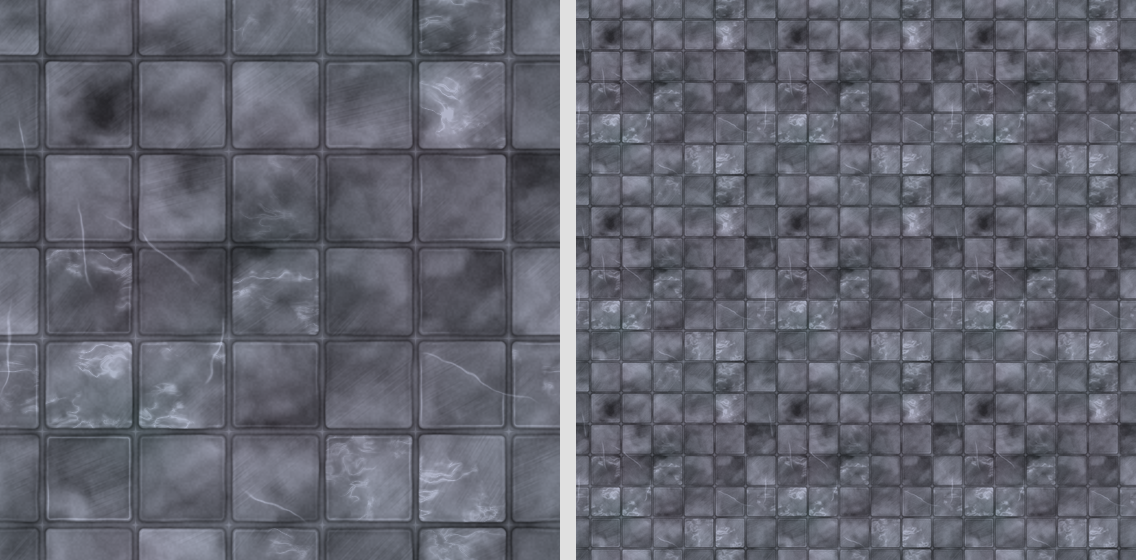
Left, the tile; right, the same tile 3 across and 3 down.
Reproduce this texture procedurally as a three.js fragment shader.

```glsl
varying vec2 vUv;

const float TILES = 6.0;
const vec2 GRID_OFFSET = vec2(0.453, 0.375);
const vec3 SLATE_TINT = vec3(0.97, 1.0, 1.105);
const vec3 MAUVE_SHIFT = vec3(0.04, -0.01, 0.01);
const float GROUT_TONE = 0.29;

float hash(vec2 p) {
  vec3 a = fract(p.xyx * 0.1031);
  a += dot(a, a.yzx + 33.33);
  return fract((a.x + a.y) * a.z);
}

// Value noise that wraps after a whole period
float noise(vec2 p, float period) {
  vec2 cell = floor(p);
  vec2 f = fract(p);
  f = f * f * (3.0 - 2.0 * f);
  vec2 lo = mod(cell, period);
  vec2 hi = mod(cell + 1.0, period);
  return mix(mix(hash(lo), hash(vec2(hi.x, lo.y)), f.x),
             mix(hash(vec2(lo.x, hi.y)), hash(hi), f.x), f.y);
}

float fbm(vec2 p, float period) {
  float sum = 0.0;
  float gain = 0.533;
  for (int i = 0; i < 4; i++) {
    sum += gain * noise(p, period);
    p *= 2.0;
    period *= 2.0;
    gain *= 0.5;
  }
  return sum;
}

vec2 rotate(vec2 p, float angle) {
  float c = cos(angle);
  float s = sin(angle);
  return vec2(c * p.x + s * p.y, c * p.y - s * p.x);
}

float roundedBox(vec2 p, float halfSize, float radius) {
  vec2 d = abs(p) - halfSize + radius;
  return length(max(d, 0.0)) + min(max(d.x, d.y), 0.0) - radius;
}

float band(float d, float center, float width) {
  float x = (d - center) / width;
  return exp(-x * x);
}

float ridge(float n, float sharpness) {
  return pow(max(1.0 - abs(2.0 * n - 1.0), 0.0), sharpness);
}

// Cloudy glass with scratches, stains and bright ripples
float glassTone(vec2 q, vec2 id) {
  vec2 seed = vec2(hash(id + 3.0), hash(id + 17.0));
  vec2 s = q * 1.8 + 30.0 * seed;
  vec2 warp = vec2(fbm(s, 64.0), fbm(s + 9.0, 64.0));
  float tone = mix(0.345, 0.455, seed.x);
  tone += 0.36 * (fbm(s + 1.2 * warp, 64.0) - 0.5);

  float angle = 0.2 + 0.9 * seed.y;
  vec2 along = rotate(q, angle) * vec2(2.5, 60.0);
  float streak = noise(along + 40.0 * seed, 256.0) - 0.5;
  tone += 0.045 * streak * smoothstep(0.45, 0.65, warp.x);
  vec2 smear = rotate(q, angle) * vec2(1.5, 7.0);
  tone += 0.06 * (noise(smear + 20.0 * seed, 64.0) - 0.5);

  float stained = smoothstep(0.55, 0.9, hash(id + 57.0));
  tone -= 0.12 * stained * smoothstep(0.38, 0.64, warp.y);

  float rippled = smoothstep(0.66, 0.9, hash(id + 41.0));
  float patchMask = smoothstep(0.46, 0.66, fbm(q * 3.0 + 20.0 * seed.yx, 64.0));
  float ripple = ridge(fbm(q * vec2(4.0, 8.0) + 3.5 * warp, 64.0), 5.0);
  return tone + rippled * patchMask * (0.03 + 0.2 * ripple);
}

// Dark outline, thin bright lip and soft inner bevel
float rimTone(float d, float wear, float shine) {
  float tone = -0.07 * band(d, 0.002, 0.017);
  float lip = (0.02 + 0.13 * shine * shine) * smoothstep(0.3, 0.65, wear);
  tone += lip * band(d, -0.024, 0.01);
  return tone - 0.035 * band(d, -0.045, 0.03);
}

// Long pale cracks that run across joints
float cracks(vec2 uv, float bend) {
  float sum = 0.0;
  for (int i = 0; i < 7; i++) {
    float k = float(i);
    vec2 center = vec2(hash(vec2(k, 5.0)), hash(vec2(k, 11.0)));
    vec2 d = fract(uv - center + 0.5) - 0.5;
    d = rotate(d, 6.283 * hash(vec2(k, 23.0)));
    float reach = mix(0.06, 0.15, hash(vec2(k, 31.0)));
    float fade = 1.0 - smoothstep(0.4 * reach, reach, abs(d.x));
    sum += fade * (band(d.y + bend, 0.0, 0.0022) + 0.2 * band(d.y + bend, 0.006, 0.009));
  }
  return min(sum, 1.0);
}

void main() {
  vec2 p = vUv * TILES - GRID_OFFSET;
  vec2 id = mod(floor(p), TILES);
  vec2 q = fract(p) - 0.5;
  float wear = fbm(vUv * 18.0, 18.0);
  float haze = fbm(vUv * 5.0, 5.0);
  float grain = noise(vUv * 256.0, 256.0) - 0.5;

  // Tiles and joints
  float d = roundedBox(q, 0.464, 0.055) + 0.018 * (wear - 0.5);
  float grout = GROUT_TONE + 0.2 * (wear - 0.5) + 0.03 * band(d, 0.036, 0.014);
  float tone = mix(glassTone(q, id), grout, smoothstep(-0.012, 0.012, d));
  tone += rimTone(d, wear, hash(id + 71.0));

  // Pale stars where joints cross
  vec2 cross = sqrt(abs(fract(p + 0.5) - 0.5));
  tone += 0.14 * (1.0 - smoothstep(0.14, 0.34, cross.x + cross.y));

  // Surface wear
  tone += 0.16 * (haze - 0.5) + 0.03 * grain;
  float bend = 0.06 * (fbm(vUv * 9.0, 9.0) - 0.5);
  tone += 0.16 * cracks(vUv, bend) * smoothstep(0.25, 0.55, wear);

  vec3 color = clamp(tone, 0.15, 0.7) * SLATE_TINT;
  color += MAUVE_SHIFT * (fbm(vUv * 4.0 + 7.0, 4.0) - 0.5);
  gl_FragColor = vec4(color, 1.0);
}
```
